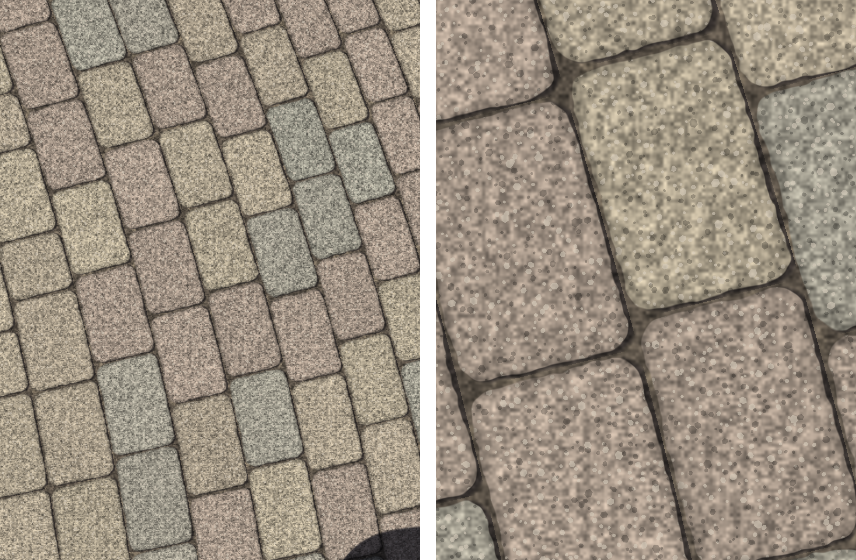
Left: the whole. Right: its middle third, enlarged.
Write a Shadertoy shader that draws this texture.

```glsl
// Tilted running-bond pavers seen in slight perspective: rounded concrete bricks
// in staggered columns, with speckled aggregate, mixed tints and broken dark joints.
// The canvas is bent into column/row coordinates, then each brick is a rounded box.

// Layout, in canvas widths, y running down from the top edge
const float COLUMN_PITCH  = 0.1493;   // width of column 0
const float COLUMN_SHRINK = 0.0031;   // narrowing towards the right
const float COLUMN_START  = 0.396;    // centre of column 0 at MID_Y
const float MID_Y         = 0.634;
const float BRICK_LENGTH  = 0.1997;
const float LENGTH_GROWTH = 0.03;     // bricks lengthen down the canvas
const float LENGTH_TAPER  = 0.028;    // and shorten per column to the right
const float CUT_LENGTH    = 0.66;     // short bricks in the leftmost columns
const int   FIRST_COLUMN  = -4;
const float STAGGER[12] = float[12](0.1, 0.61, 0.74, 0.70, 0.42, 0.41,
                                    0.76, 0.57, 0.13, 0.01, 0.20, 0.6);
// Brick shape
const float JOINT_HALF    = 0.0030;
const float CORNER_RADIUS = 0.021;
const float EDGE_WOBBLE   = 0.0055;
const vec2  SHADOW_SHIFT  = vec2(0.0045, 0.002);
// Surface
const float GRAIN_SCALE   = 190.0;
const float FLECK_SCALE   = 135.0;
const vec3 PINK  = vec3(0.645, 0.585, 0.530);
const vec3 TAN   = vec3(0.675, 0.633, 0.548);
const vec3 GREY  = vec3(0.605, 0.598, 0.545);
const vec3 CHIP  = vec3(0.840, 0.800, 0.735);
const vec3 SAND  = vec3(0.470, 0.425, 0.360);
const vec3 CREVICE = vec3(0.200, 0.180, 0.170);
const vec3 SHADE_TINT = vec3(0.30, 0.31, 0.36);

float hash(vec2 p) {
    return fract(sin(dot(p, vec2(127.1, 311.7))) * 43758.5453);
}

float noise(vec2 p) {
    vec2 i = floor(p), f = fract(p);
    f = f * f * (3.0 - 2.0 * f);
    return mix(mix(hash(i), hash(i + vec2(1, 0)), f.x),
               mix(hash(i + vec2(0, 1)), hash(i + vec2(1, 1)), f.x), f.y);
}

float roundBox(vec2 p, vec2 halfSize, float r) {
    vec2 q = abs(p) - halfSize + r;
    return length(max(q, 0.0)) + min(max(q.x, q.y), 0.0) - r;
}

// Scattered angular stone chips: x is the cover of pale ones, y of dark pits
vec2 flecks(vec2 p, float blur) {
    vec2 cell = floor(p), cover = vec2(0.0);
    for (int j = -1; j <= 1; j++)
    for (int i = -1; i <= 1; i++) {
        vec2 c = cell + vec2(i, j);
        vec2 q = p - c - vec2(hash(c + 3.1), hash(c + 8.7));
        float angle = 6.283 * hash(c + 51.0), kind = hash(c + 17.3);
        q = mat2(cos(angle), sin(angle), -sin(angle), cos(angle)) * q;
        float size = 0.12 + 0.30 * hash(c + 29.9) * hash(c + 63.0);
        float dist = max(abs(q.x) * 0.75 + abs(q.y) * 0.5, abs(q.y)) - size;
        float mask = 1.0 - smoothstep(-blur, blur, dist);
        cover = max(cover, mask * vec2(step(0.58, kind), step(kind, 0.34)));
    }
    return cover;
}

// Offset from the brick centre (xy) and brick half size (zw); id names the brick
vec4 locateBrick(vec2 p, out vec2 id) {
    // Columns lean, curve and narrow
    float lean = 0.385 * (p.y - MID_Y) - 0.0835 * (p.y * p.y - MID_Y * MID_Y);
    float zoom = 1.0 + 0.052 * (p.y - MID_Y);
    float across = (p.x - lean - COLUMN_START) / zoom;
    float u = (COLUMN_PITCH - sqrt(max(COLUMN_PITCH * COLUMN_PITCH
              - 4.0 * COLUMN_SHRINK * across, 0.0))) / (2.0 * COLUMN_SHRINK);
    float col = floor(u + 0.5);
    float width = (COLUMN_PITCH - 2.0 * COLUMN_SHRINK * col) * zoom * 0.96;

    // Rows rise to the right; their length grows downwards
    float down = p.y + (0.29 - 0.0576 * p.y) * (p.x - 0.5);
    float taper = 1.0 - LENGTH_TAPER * col;
    float v = log(1.0 + LENGTH_GROWTH / BRICK_LENGTH * down) / (LENGTH_GROWTH * taper);
    float stride = (BRICK_LENGTH + LENGTH_GROWTH * down) * taper * 0.97;
    v -= STAGGER[clamp(int(col) - FIRST_COLUMN, 0, 11)];

    float row = floor(v), len = 1.0, along = v - row;
    // Upper part of the left columns alternates full and cut bricks
    if (col < -1.5 && v < -col) {
        float period = 1.0 + CUT_LENGTH, above = -col - v;
        float pair = floor(above / period);
        above -= pair * period;
        bool isCut = above < CUT_LENGTH;
        len = isCut ? CUT_LENGTH : 1.0;
        along = (isCut ? CUT_LENGTH : period) - above;
        row = -col - 2.0 * pair - (isCut ? 1.0 : 2.0);
    }
    id = vec2(col, row);
    return vec4((u - col) * width, (along - 0.5 * len) * stride,
                0.5 * width, 0.5 * len * stride);
}

void mainImage(out vec4 fragColor, in vec2 fragCoord) {
    float px = 1.0 / iResolution.x;
    vec2 p = vec2(fragCoord.x, iResolution.y - fragCoord.y) * px;
    vec2 id;
    vec4 brick = locateBrick(p, id);
    vec2 halfSize = brick.zw - JOINT_HALF;
    float wobble = EDGE_WOBBLE * (0.5 * noise(p * 30.0) + 0.5 * noise(p * 120.0) - 0.5);
    float d = roundBox(brick.xy, halfSize, CORNER_RADIUS) + wobble;
    float dShadow = roundBox(brick.xy - SHADOW_SHIFT, halfSize, CORNER_RADIUS) + wobble;

    // Brick tint: mostly tan on the left, mixed elsewhere
    float pick = hash(id + 5.3);
    vec3 tint = pick < 0.40 ? PINK : (pick < 0.70 ? TAN : GREY);
    if (id.x < -1.5) tint = TAN;
    tint = mix(tint, PINK, 0.3 * hash(id + 41.0)) * (0.97 + 0.06 * hash(id + 13.7));

    // Aggregate, faint blotches and worn edges
    float grain = noise(p * GRAIN_SCALE) + noise(p * GRAIN_SCALE * 1.9 + 7.0) - 1.0;
    vec2 chips = flecks(p * FLECK_SCALE, max(FLECK_SCALE * px * 0.3, 0.04));
    float blotch = noise(p * 17.0) + noise(p * 41.0) - 1.0;
    vec3 face = tint * (1.0 + 0.40 * grain + 0.04 * blotch);
    face = mix(face, CHIP, 0.6 * chips.x) * (1.0 - 0.24 * chips.y);
    face *= mix(0.80, 1.0, smoothstep(0.001, -0.009, d));

    // Sandy joint, broken dark crevice, darkest on the shaded side
    float crumbs = noise(p * 75.0 + 3.0);
    float shaded = 1.0 - smoothstep(-0.002, 0.003, dShadow);
    float depth = mix(0.45, 1.0, shaded) * smoothstep(0.05, 0.45, crumbs + 0.25 * shaded);
    vec3 joint = mix(SAND, CREVICE, depth) * (1.0 + 0.5 * grain);
    vec3 color = mix(face, joint, smoothstep(-px, px, d));

    // Cast shadow in the lower right corner
    float shadeEdge = 1.25 + 0.08 * exp((0.82 - p.x) / 0.06);
    color *= mix(vec3(1.0), SHADE_TINT, smoothstep(-0.004, 0.004, p.y - shadeEdge));
    fragColor = vec4(clamp(color, 0.0, 1.0), 1.0);
}
```
